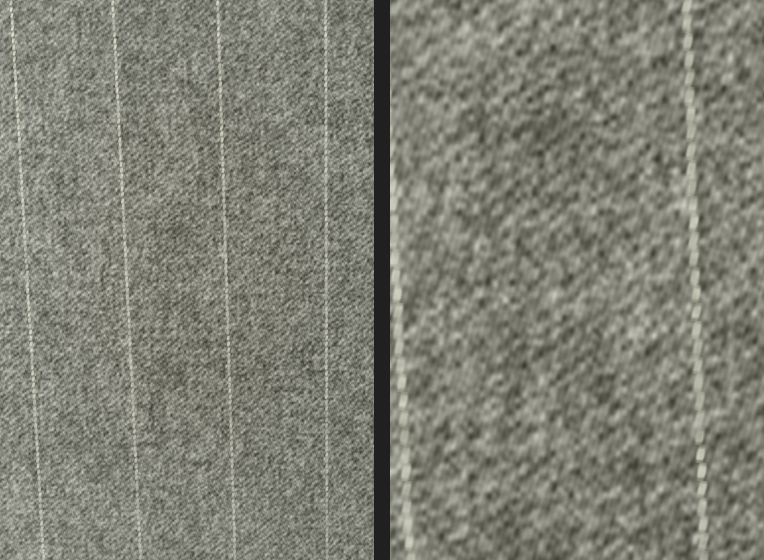
Left, the full canvas; right, a detail of the centre.
Give the GLSL for this texture, as a WebGL 1 fragment shader.

```glsl
precision highp float;
// Grey twill suiting with four leaning, stitched-looking chalk pinstripes.

#define ENDS 36.0            // warp yarns between two stripes
#define WALES 94.0           // twill ribs from bottom to top
#define TWILL_DEPTH 0.062    // light and dark of the ribs
#define YARN_VARIATION 0.20  // brightness change from float to float
#define FIBRE_GRAIN 0.21     // fine wool grain
#define STRIPE_WIDTH 0.0072  // as a share of the canvas width
#define STITCH_SLANT 0.0036  // sideways lean of one stitch
#define CLOTH_GREY 0.502
#define STRIPE_COLOUR vec3(0.78, 0.785, 0.715)

uniform vec2 u_resolution;

const float TAU = 6.28319;

float hash(vec2 p) {
  vec3 q = fract(vec3(p.xyx) * 0.1031);
  q += dot(q, q.yzx + 33.33);
  return fract((q.x + q.y) * q.z);
}

// Smooth value noise centred on zero.
float noise(vec2 p) {
  vec2 cell = floor(p);
  vec2 f = fract(p);
  f = f * f * (3.0 - 2.0 * f);
  float low = mix(hash(cell), hash(cell + vec2(1.0, 0.0)), f.x);
  float high = mix(hash(cell + vec2(0.0, 1.0)), hash(cell + 1.0), f.x);
  return mix(low, high, f.y) - 0.5;
}

// Distance between stripes, narrowing toward the bottom.
float stripeSpacing(float y) {
  return mix(0.2525, 0.2805, y);
}

// Cloth position: x counts stripes, y counts twill ribs.
vec2 clothCoord(vec2 p) {
  float s = (p.x - mix(0.117, 0.029, p.y)) / stripeSpacing(p.y);
  s += mix(-0.013, 0.015, p.y) * s * (3.0 - s);
  return vec2(s, WALES * p.y * (1.055 - 0.055 * p.y));
}

// Brightness of the woven ground.
float weave(vec2 cloth, vec2 p) {
  float end = cloth.x * ENDS;
  float rib = cloth.y - end / 3.0;
  float wander = 0.4 * noise(vec2(end * 0.35, cloth.y * 0.5));

  // Each yarn crossing breaks the rib into a bead.
  float bead = 0.75 + 0.45 * cos(TAU * (end + 0.5 * wander));
  float twill = TWILL_DEPTH * bead * cos(TAU * (rib + wander));
  float yarn = YARN_VARIATION * noise(vec2(end, rib * 1.4) + 70.0);
  float grain = FIBRE_GRAIN * noise(p * vec2(190.0, 285.0) + 210.0);
  float weftStreak = 0.08 * noise(vec2(end * 0.14, cloth.y * 2.1) + 120.0);
  float warpStreak = 0.05 * noise(vec2(end * 0.8, cloth.y * 0.08) + 160.0);
  float mottle = 0.045 * noise(vec2(end * 0.2, cloth.y * 0.25) + 300.0);
  return twill + yarn + grain + weftStreak + warpStreak + mottle;
}

// Coverage of the slanted pale stitches.
float pinstripe(vec2 cloth, float y) {
  float along = fract(cloth.y) - 0.5;
  float index = floor(cloth.x + 0.5);
  float across = (cloth.x - index) * stripeSpacing(y);
  across -= STITCH_SLANT * along;
  across += 0.0016 * noise(vec2(index * 9.0, cloth.y * 0.7));
  float edge = max(0.0016, 0.75 / u_resolution.x);
  float halfWidth = STRIPE_WIDTH * (0.5 - 0.6 * along * along);
  float line = 1.0 - smoothstep(halfWidth - edge, halfWidth + edge, abs(across));
  float stitch = 1.0 - 0.65 * smoothstep(0.2, 0.48, abs(along));
  float wear = 0.9 + 0.5 * noise(vec2(index * 17.0, cloth.y));
  return clamp(line * stitch * wear, 0.0, 1.0);
}

void main() {
  vec2 p = gl_FragCoord.xy / u_resolution;
  vec2 cloth = clothCoord(p);

  // Soft daylight: paler at the left, dimmer and warmer in the middle.
  vec2 fromCentre = p - vec2(0.52, 0.52);
  float middle = exp(-5.0 * dot(fromCentre, fromCentre));
  float light = 0.05 * (0.5 - p.x) + 0.025 * (0.5 - middle);
  light += 0.025 * noise(p * vec2(3.0, 4.0) + 40.0);

  // Sharpest around the middle height.
  float focus = 1.04 - 0.5 * fromCentre.y * fromCentre.y;
  float grey = CLOTH_GREY + light + focus * weave(cloth, p);
  vec3 colour = grey + vec3(0.0, 0.005, -0.033);
  colour += middle * vec3(0.005, 0.0, -0.008);

  vec3 thread = STRIPE_COLOUR * mix(0.93, 1.03, p.y) + light;
  thread += 0.12 * noise(p * vec2(171.0, 256.0) + 500.0);
  colour = mix(colour, thread, pinstripe(cloth, p.y));
  gl_FragColor = vec4(clamp(colour, 0.0, 1.0), 1.0);
}
```
